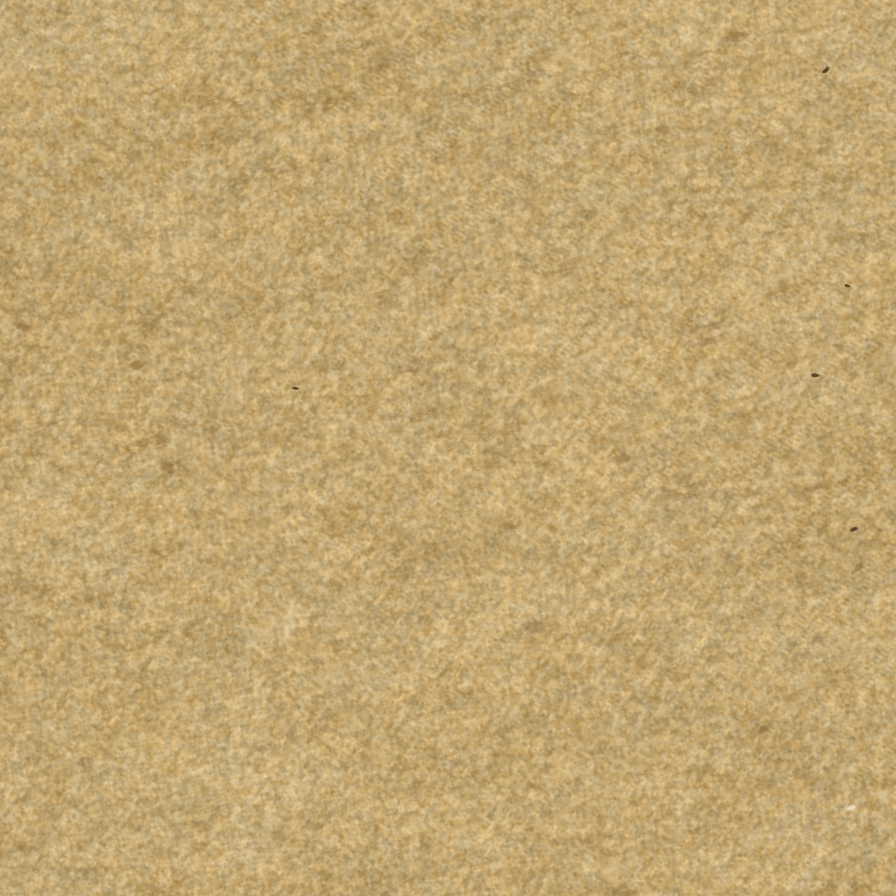
Give the GLSL for this texture, as a three.js fragment shader.

```glsl
// Kraft-like tan paper: fine pulp grain over soft, slightly slanted mottling,
// with sparse brown fibre smudges and a few tiny specks.
// Layers of value noise set tone and tint; a jittered grid scatters the specks.
varying vec2 vUv;

const vec3 PAPER_TAN = vec3(0.762, 0.655, 0.450);
const vec3 WARM_SHIFT = vec3(0.055, 0.0, -0.070);
const vec3 SMUDGE_BROWN = vec3(0.50, 0.37, 0.18);
const vec3 SPECK_DARK = vec3(0.27, 0.19, 0.09);
const vec3 FLECK_PALE = vec3(0.93, 0.87, 0.78);
const float FIBRE_ANGLE = 0.28;

float hash(vec2 p, float seed) {
  return fract(sin(dot(p, vec2(127.1, 311.7)) + seed * 17.3) * 43758.5453);
}

// Value noise centred on zero, from -0.5 to 0.5
float noise(vec2 p, float seed) {
  vec2 cell = floor(p);
  vec2 f = fract(p);
  f = f * f * (3.0 - 2.0 * f);
  float low = mix(hash(cell, seed), hash(cell + vec2(1.0, 0.0), seed), f.x);
  float high = mix(hash(cell + vec2(0.0, 1.0), seed), hash(cell + 1.0, seed), f.x);
  return mix(low, high, f.y) - 0.5;
}

float fbm(vec2 p, float seed) {
  float sum = 0.0;
  float weight = 0.55;
  for (int i = 0; i < 4; i++) {
    sum += weight * noise(p, seed + float(i));
    p = p * 2.03 + 7.7;
    weight *= 0.55;
  }
  return sum;
}

vec2 rotate(vec2 p, float angle) {
  float c = cos(angle);
  float s = sin(angle);
  return vec2(c * p.x + s * p.y, c * p.y - s * p.x);
}

// Small ragged ellipses, at most one per grid cell; size is in canvas units
float specks(vec2 uv, float cells, float chance, float size, float seed) {
  vec2 cell = floor(uv * cells);
  vec2 jitter = vec2(hash(cell, seed), hash(cell, seed + 1.0));
  vec2 offset = (fract(uv * cells) - mix(vec2(0.2), vec2(0.8), jitter)) / cells;
  offset = rotate(offset, (hash(cell, seed + 2.0) - 0.5) * 1.6);
  float radius = size * mix(0.6, 1.2, hash(cell, seed + 3.0));
  float dist = length(offset * vec2(0.65, 1.3)) / radius;
  dist += 0.6 * noise(uv * 260.0, seed + 4.0);
  float present = step(hash(cell, seed + 5.0), chance);
  return present * (1.0 - smoothstep(0.45, 1.25, dist));
}

// Brightness offset, from broad clouds down to single grains
float paperTone(vec2 uv, vec2 along) {
  float tone = 0.055 * fbm(along * vec2(5.0, 9.0), 1.0);
  tone += 0.060 * fbm(along * vec2(24.0, 44.0), 6.0);
  tone += 0.085 * noise(along * vec2(85.0, 125.0), 11.0);
  tone += 0.135 * noise(rotate(uv, 0.9) * 215.0, 12.0);
  tone += 0.110 * noise(rotate(uv, -0.5) * 370.0, 13.0);
  return tone;
}

// Greenish-grey (negative) to orange (positive) drift
float paperTint(vec2 uv, vec2 along) {
  return 0.45 * fbm(along * vec2(18.0, 30.0), 21.0)
       + 0.80 * noise(rotate(uv, 0.6) * 150.0, 26.0);
}

// Broken dark wisps where fine ridges cross sparse patches
float fibreSmudges(vec2 along) {
  float patches = smoothstep(0.08, 0.38, fbm(along * vec2(15.0, 32.0), 31.0));
  float ridge = abs(fbm(along * vec2(34.0, 62.0), 36.0));
  float strands = 1.0 - smoothstep(0.0, 0.13, ridge);
  return patches * strands;
}

void main() {
  vec2 along = rotate(vUv, FIBRE_ANGLE);

  // Paper body
  vec3 color = PAPER_TAN + paperTone(vUv, along);
  color += WARM_SHIFT * paperTint(vUv, along);

  // Fibres and smudges
  color = mix(color, SMUDGE_BROWN, 0.40 * fibreSmudges(along));
  color = mix(color, SMUDGE_BROWN, 0.50 * specks(vUv, 9.0, 0.13, 0.0075, 41.0));

  // Tiny dark specks and rare pale flecks
  color = mix(color, SPECK_DARK, 0.85 * specks(vUv, 8.0, 0.13, 0.0036, 51.0));
  color = mix(color, FLECK_PALE, 0.85 * specks(vUv, 5.0, 0.04, 0.0045, 61.0));

  gl_FragColor = vec4(clamp(color, 0.0, 1.0), 1.0);
}
```
